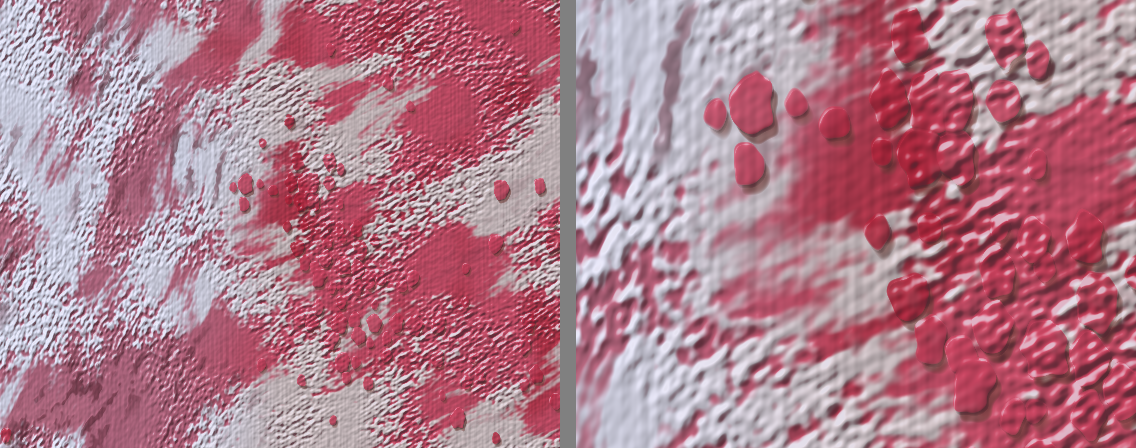
Left: the whole. Right: its middle third, enlarged.
Reproduce this texture procedurally as a WebGL 1 fragment shader.

```glsl
precision highp float;
// Thick crimson and mauve paint dragged over a pale, gritty ground.
// Directional gradient noise decides where paint lies; a relief of grit,
// threads and raised dabs is lit from the upper left.
uniform vec2 u_resolution;
const vec2 LIGHT = vec2(-0.5, 0.86);
const float LIGHT_STEP = 0.0026;

float hash(vec2 p) {
  vec3 q = fract(p.xyx * 0.1031);
  q += dot(q, q.yzx + 33.33);
  return fract((q.x + q.y) * q.z);
}

float corner(vec2 cell, vec2 offset) {
  float a = 6.2832 * hash(cell);
  return dot(vec2(cos(a), sin(a)), offset);
}

// Gradient noise, roughly -1 to 1
float noise(vec2 p) {
  vec2 i = floor(p), f = p - i, e = vec2(1.0, 0.0);
  vec2 u = f * f * f * (f * (f * 6.0 - 15.0) + 10.0);
  float low = mix(corner(i, f), corner(i + e, f - e), u.x);
  float high = mix(corner(i + e.yx, f - e.yx), corner(i + e.xx, f - e.xx), u.x);
  return 1.5 * mix(low, high, u.y);
}

vec2 turn(vec2 p, float a) {
  return vec2(cos(a) * p.x + sin(a) * p.y, cos(a) * p.y - sin(a) * p.x);
}

// Noise drawn out along the brush: steep at the left, shallow at the right
float strokes(vec2 p, vec2 scale, float side) {
  float steep = noise(turn(p, 1.12) * scale + 40.0);
  float shallow = noise(turn(p, 0.55) * scale + 80.0);
  return mix(steep, shallow, side);
}

// Soft brushed mass along a segment
float mass(vec2 p, vec2 a, vec2 b, float radius) {
  vec2 ab = b - a;
  float t = clamp(dot(p - a, ab) / dot(ab, ab), 0.0, 1.0);
  return 1.0 - smoothstep(0.2 * radius, 2.0 * radius, length(p - a - t * ab));
}

float paintMasses(vec2 p) {
  float m = mass(p, vec2(0.98, 0.68), vec2(1.25, 0.88), 0.07);
  m = max(m, mass(p, vec2(0.66, 0.93), vec2(1.06, 0.96), 0.045));
  m = max(m, mass(p, vec2(0.65, 0.61), vec2(0.73, 0.49), 0.06));
  m = max(m, mass(p, vec2(0.77, 0.35), vec2(1.02, 0.48), 0.05));
  m = max(m, mass(p, vec2(1.14, 0.25), vec2(1.25, 0.08), 0.08));
  m = max(m, mass(p, vec2(0.29, 0.02), vec2(0.48, 0.24), 0.06));
  return max(m, mass(p, vec2(0.30, 0.62), vec2(0.52, 0.97), 0.045));
}

float bareMasses(vec2 p) {
  float m = mass(p, vec2(1.12, 0.55), vec2(1.24, 0.68), 0.06);
  m = max(m, mass(p, vec2(0.48, 0.52), vec2(0.62, 0.82), 0.05));
  return max(m, mass(p, vec2(0.02, 0.60), vec2(0.18, 0.92), 0.07));
}

// Raised drops of paint, taller than wide, crowded right of the middle
float dabs(vec2 p) {
  vec2 scale = vec2(32.0, 23.0), home = floor(p * scale);
  vec2 wobble = 0.3 * vec2(noise(p * 55.0), noise(p * 55.0 + 9.0));
  float top = 0.0;
  for (int k = 0; k < 9; k++) {
    float n = float(k), row = floor((n + 0.5) / 3.0);
    vec2 id = home + vec2(n - 3.0 * row, row) - 1.0;
    vec2 c = id + 0.2 + 0.6 * vec2(hash(id + 3.1), hash(id + 7.7));
    float crowd = 0.65 * mass(c / scale, vec2(0.64, 0.60), vec2(0.86, 0.26), 0.09);
    crowd += 0.3 * mass(c / scale, vec2(1.08, 0.10), vec2(1.22, 0.20), 0.08);
    crowd += 0.05 * smoothstep(0.5, 0.8, c.x / scale.x);
    float size = mix(0.25, 0.55, hash(id + 15.3));
    vec2 d = (p * scale - c) / size + wobble;
    top = max(top, 2.0 * size * sqrt(max(0.0, 1.0 - dot(d, d))) * step(hash(id), crowd));
  }
  return top;
}

float grit(vec2 p, float side) {
  return 0.65 * strokes(p, vec2(72.0, 125.0), side) + 0.5 * strokes(p, vec2(28.0, 62.0), side);
}

float relief(vec2 p, float side, float rough) {
  return rough * grit(p, side) + 0.2 * noise(p * vec2(150.0, 9.0)) + 0.6 * dabs(p);
}

void main() {
  vec2 p = gl_FragCoord.xy / u_resolution.y;
  vec2 warped = p + 0.025 * vec2(noise(p * 5.0), noise(p * 5.0 + 31.0));
  float side = smoothstep(0.3, 0.75, p.x + 0.12 * noise(p * 4.0));
  float rough = mix(0.25, 1.25, smoothstep(-0.4, 0.3, noise(p * 6.0 + 12.0)));
  float grain = grit(p, side), dab = dabs(p);
  // Where the paint has caught
  float cover = 0.75 * strokes(warped, vec2(2.6, 7.0), side) - 0.08;
  cover += 0.45 * strokes(warped, vec2(8.0, 24.0), side);
  cover += 0.25 * strokes(warped, vec2(9.0, 105.0), side);
  cover += 0.6 * paintMasses(warped) - 0.5 * bareMasses(warped);
  float paint = smoothstep(-0.2, 0.2, cover - 0.75 * rough * grain);
  // Pigments
  float tint = noise(p * 7.0 + 55.0);
  vec3 ground = mix(vec3(0.77, 0.78, 0.85), vec3(0.73, 0.68, 0.69), side);
  vec3 mauve = vec3(0.63, 0.37, 0.46) + 0.05 * tint, umber = vec3(0.36, 0.17, 0.22);
  vec3 crimson = mix(vec3(0.71, 0.24, 0.34), vec3(0.62, 0.13, 0.21), smoothstep(0.0, 0.7, tint));
  vec3 color = mix(ground, mix(mauve, crimson, 0.15 + 0.8 * side), 0.92 * paint);
  // Dark strands in the steep strokes
  float strand = strokes(warped, vec2(12.0, 46.0), side) + 0.6 * grain;
  float strandZone = (1.0 - 0.75 * side) * smoothstep(-0.2, 0.4, noise(p * 4.0 + 71.0));
  color = mix(color, umber, 0.65 * strandZone * smoothstep(0.15, 0.5, strand));
  // Dabs and their shade
  float dabShade = smoothstep(0.1, 0.6, dabs(p + LIGHT * 0.009) - dab);
  color = mix(color, vec3(0.42, 0.25, 0.23), 0.65 * dabShade);
  color = mix(color, crimson, 0.85 * smoothstep(0.0, 0.35, dab));
  // Raking light with small wet highlights
  float slope = relief(p, side, rough) - relief(p + LIGHT * LIGHT_STEP, side, rough);
  color = mix(color * (1.0 + 0.8 * clamp(slope, -0.5, 0.3)), umber, 0.6 * smoothstep(0.12, 0.45, -slope));
  gl_FragColor = vec4(mix(color, vec3(0.88, 0.87, 0.92), 0.7 * smoothstep(0.14, 0.42, slope)), 1.0);
}
```
